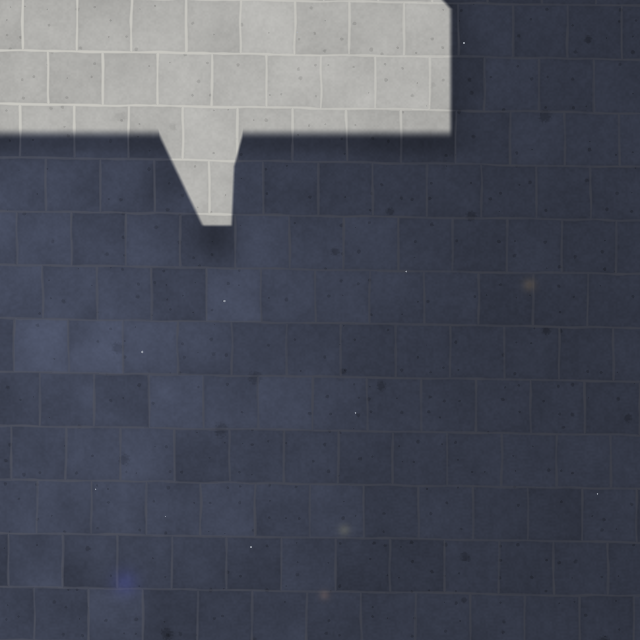
Reproduce this texture procedurally as a WebGL 2 fragment shader.

```glsl
#version 300 es
precision highp float;
// Square stone paving in blue shade, with a sunlit patch and a pointed spill of light.

#define TILE vec2(0.08516, 0.08385)
#define ORIGIN vec2(0.0352, 0.0781)
#define ROW_SLOPE 0.015
#define ROW_DRIFT 0.0022
#define JOINT 0.0017
#define WOBBLE 0.0022
#define SUN_RIGHT 0.7044
#define SUN_BOTTOM 0.2085
#define SPIKE_BOTTOM 0.3525
#define SHADE_COLOR vec3(0.225, 0.245, 0.305)
#define SUN_COLOR vec3(0.705, 0.703, 0.69)

uniform vec2 u_resolution;
out vec4 fragColor;

float hash(vec2 p) {
    return fract(sin(dot(p, vec2(127.1, 311.7))) * 43758.5);
}

float noise(vec2 p) {
    vec2 i = floor(p), f = fract(p);
    f = f * f * (3.0 - 2.0 * f);
    return mix(mix(hash(i), hash(i + vec2(1, 0)), f.x),
               mix(hash(i + vec2(0, 1)), hash(i + vec2(1, 1)), f.x), f.y);
}

float fbm(vec2 p) {
    float sum = 0.0, amp = 0.5;
    for (int i = 0; i < 4; i++) {
        sum += amp * noise(p);
        p = p * 2.03 + 17.3;
        amp *= 0.5;
    }
    return sum;
}

// One random round spot in some of the cells of a grid
float spots(vec2 p, float cells, float density, float radius) {
    vec2 q = p * cells, id = floor(q);
    vec2 center = 0.25 + 0.5 * vec2(hash(id + 3.1), hash(id + 8.7));
    float r = radius * cells * (0.5 + hash(id + 5.9));
    float d = length(fract(q) - center) + 0.5 * r * (noise(p * 400.0) - 0.5);
    return step(hash(id), density) * (1.0 - smoothstep(0.4 * r, 1.2 * r, d));
}

// 1 below the limit, fading to 0 over the given softness
float below(float v, float limit, float soft) {
    return 1.0 - smoothstep(limit - soft, limit + soft, v);
}

float sunlight(vec2 p) {
    float corner = 0.9 * max(0.0, 0.014 - p.y);
    float slab = below(p.x + corner, SUN_RIGHT, 0.005) * below(p.y, SUN_BOTTOM, 0.010);
    float left = 0.2474 + 0.479 * (p.y - 0.208);
    float right = max(0.380 - 0.27 * (p.y - 0.208), 0.3659 - 0.042 * (p.y - 0.26));
    float spike = below(left, p.x, 0.004) * below(p.x, right, 0.003)
                * below(p.y, SPIKE_BOTTOM, 0.003);
    return max(slab, spike);
}

float glow(vec2 p, vec2 center, float radius) {
    vec2 d = (p - center) / radius;
    return exp(-dot(d, d));
}

void main() {
    vec2 p = gl_FragCoord.xy / u_resolution;
    p.y = 1.0 - p.y; // measured down from the top edge
    float pixel = 1.0 / u_resolution.y;

    // Tile grid: half-bond rows, slightly sloped and drifting
    vec2 q = p + WOBBLE * (vec2(noise(p * 28.0), noise(p * 28.0 + 40.0)) - 0.5);
    float v = (q.y - ORIGIN.y - ROW_SLOPE * q.x) / TILE.y + 1.0;
    float row = floor(v);
    float shift = ORIGIN.x - ROW_DRIFT * row + 0.5 * TILE.x * mod(row, 2.0);
    float u = (q.x - shift) / TILE.x;
    vec2 id = vec2(floor(u), row), cell = vec2(fract(u), fract(v));
    vec2 edge = (0.5 - abs(cell - 0.5)) * TILE;
    float gap = min(edge.x, edge.y);
    float width = JOINT * (0.65 + 0.7 * noise(p * 60.0));
    float joint = 1.0 - smoothstep(width - pixel, width + pixel, gap);
    float rim = exp(-gap / 0.003) * (1.0 - joint);

    // Stone surface
    float tone = hash(id + 2.3) - 0.5;
    float cloud = fbm(p * 13.0 + id * 3.7) - 0.47;
    float grain = noise(p * 330.0) + noise(p * 150.0) - 1.0;
    float pits = spots(p, 44.0, 0.28, 0.0025);
    float stains = spots(p + 0.37, 15.0, 0.12, 0.008);
    float leftness = 1.0 - smoothstep(0.0, 0.85, p.x);

    // Shaded stone, lighter on the left and darkest beside the light
    float level = 0.87 + 0.26 * leftness + 0.10 * glow(p, vec2(0.3, 0.52), 0.3);
    level -= 0.10 * smoothstep(0.65, 1.0, p.y) * leftness;
    level += tone * (0.07 + 0.12 * leftness) + cloud * (0.16 + 0.22 * leftness);
    level += 0.06 * grain - 0.09 * rim - 0.16 * pits - 0.17 * stains;
    float contact = below(p.y, 0.240, 0.018) * below(p.x, 0.72, 0.05);
    level *= 1.0 - 0.22 * contact - 0.28 * glow(p, vec2(0.335, 0.368), 0.035);
    level *= 1.0 - 0.22 * glow(p, vec2(0.27, 0.285), 0.04);
    vec3 shade = SHADE_COLOR * level;
    vec3 shadeJoint = vec3(0.29, 0.30, 0.34) * (0.82 + 0.25 * leftness);
    shade = mix(shade, shadeJoint, joint * (0.45 + 0.4 * noise(p * 35.0)));

    // Sunlit stone with pale joints
    float sunLevel = 0.99 + 0.05 * tone + 0.14 * cloud + 0.03 * grain - 0.05 * rim;
    vec3 sunny = SUN_COLOR * (sunLevel - 0.10 * pits - 0.05 * stains);
    sunny = mix(sunny, vec3(0.79, 0.785, 0.76), joint * (0.5 + 0.5 * leftness));

    // Light, pale flecks and faint lens ghosts
    vec3 color = mix(shade, sunny, sunlight(p));
    color = mix(color, vec3(0.68, 0.70, 0.73), 0.75 * spots(p + 0.13, 24.0, 0.025, 0.0016));
    color += vec3(0.10, 0.07, 0.02) * glow(p, vec2(0.827, 0.445), 0.010);
    color += vec3(0.09, 0.08, 0.03) * glow(p, vec2(0.538, 0.828), 0.009);
    color += vec3(0.10, 0.06, 0.03) * glow(p, vec2(0.507, 0.930), 0.008);
    color += vec3(0.02, 0.02, 0.11) * glow(p, vec2(0.195, 0.910), 0.020);
    fragColor = vec4(color, 1.0);
}
```
